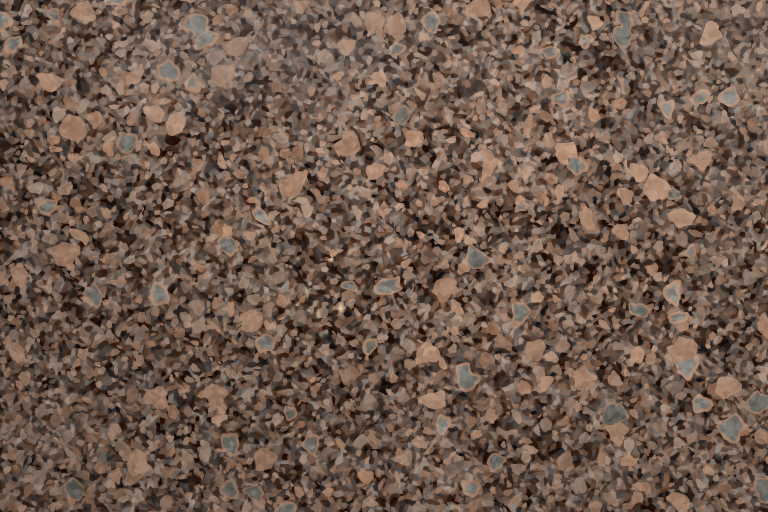
A Shadertoy shader for this texture:

```glsl
vec3 hash3(vec2 cell) {
    vec3 q = fract(cell.xyx * vec3(0.1031, 0.1030, 0.0973));
    q += dot(q, q.yxz + 33.33);
    return fract((q.xxy + q.yzz) * q.zyx);
}

// Softly blended cellular mosaic: two random values per fleck
vec2 flecks(vec2 p) {
    vec2 cell = floor(p), sum = vec2(0.0);
    float total = 0.0;
    for (int y = -1; y <= 1; y++)
    for (int x = -1; x <= 1; x++) {
        vec2 c = cell + vec2(x, y);
        vec3 h = hash3(c);
        float weight = exp(-13.0 * length(c + h.xy - p));
        sum += weight * vec2(h.z, hash3(c + 71.0).x);
        total += weight;
    }
    return sum / total;
}

// Scattered angular crystals: signed distance, tone, kind
vec3 crystals(vec2 p, float scale, float chance) {
    p *= scale;
    vec2 cell = floor(p);
    vec3 nearest = vec3(1.0, 0.0, 0.0);
    for (int y = -1; y <= 1; y++)
    for (int x = -1; x <= 1; x++) {
        vec2 c = cell + vec2(x, y);
        vec3 place = hash3(c + scale), look = hash3(c + scale + 37.0);
        if (place.z > chance) continue;
        vec2 q = p - c - 0.1 - 0.8 * place.xy;
        float turn = 6.283 * look.x;
        q *= mat2(cos(turn), -sin(turn), sin(turn), cos(turn));
        q.y *= 1.0 + 0.8 * look.y * look.y;
        float angle = atan(q.y, q.x);
        float hexagon = max(abs(q.x), dot(abs(q), vec2(0.5, 0.866)));
        float wobble = 0.09 * sin(3.0 * angle + 20.0 * look.z) + 0.06 * sin(5.0 * angle + 40.0 * look.y);
        float radius = mix(0.24, 0.44, fract(look.z * 7.3)) * (1.0 + wobble);
        float d = mix(length(q), hexagon, 0.6) - radius;
        if (d < nearest.x) nearest = vec3(d, look.z, fract(look.x * 13.7));
    }
    nearest.x /= scale;
    return nearest;
}

float inside(float d) {
    return smoothstep(0.0016, -0.0016, d);
}

vec3 stone(float tone, float warmth) {
    return tone * vec3(1.0, 0.925, 0.85) - vec3(0.0, 0.04, 0.05)
         + warmth * vec3(0.04, -0.012, -0.045);
}

void mainImage(out vec4 fragColor, in vec2 fragCoord) {
    vec2 p = fragCoord / iResolution.y;
    vec2 warped = p + 0.003 * sin(p.yx * vec2(91.0, 83.0) + 2.0 * sin(p * 57.0));
    float patches = sin(5.0 * p.x + 2.0 * sin(4.0 * p.y)) * sin(7.0 * p.y + 1.5 * sin(6.0 * p.x))
                  + 0.6 * sin(17.0 * p.x + 3.0 * sin(9.0 * p.y)) * sin(15.0 * p.y + 2.0);

    // Dark fine-grained ground
    vec2 fine = flecks(warped * 105.0);
    vec2 coarse = flecks(warped * 52.0 + 19.0);
    float tone = 0.03 + 0.44 * fine.x + 0.24 * coarse.x + 0.03 * patches;
    vec3 color = stone(max(tone, 0.09), 1.6 * fine.y - 0.7);
    float mottle = 0.10 * (fine.x - 0.5) + 0.06 * (coarse.y - 0.5);

    // Small and medium feldspar grains
    vec3 grain = crystals(warped, 62.0, 0.52 + 0.08 * patches);
    color = mix(color, stone(0.42 + 0.24 * grain.y + mottle, 1.4 * grain.z), 0.9 * inside(grain.x));
    grain = crystals(warped, 32.0, 0.36 + 0.06 * patches);
    color = mix(color, stone(0.50 + 0.17 * grain.y + mottle, 1.5 * grain.z), 0.93 * inside(grain.x));

    // Large crystals, some with a grey core and a tan rim
    grain = crystals(warped, 17.0, 0.22);
    float grey = step(0.5, grain.z);
    vec3 body = stone(0.57 + 0.10 * grain.y + mottle, 1.1);
    vec3 core = vec3(0.47, 0.465, 0.44) + 0.14 * (grain.y - 0.5) + 1.3 * mottle;
    body = mix(body, core, grey * smoothstep(-0.001, -0.006, grain.x + 0.004 * grain.y));
    color = mix(color, body, 0.95 * inside(grain.x));

    // Uneven light and a hazy reflection along the top
    color *= 0.90 + 0.15 * p.y + 0.06 * p.x - 0.10 * length(p - vec2(0.8, 0.6));
    vec2 haze = (p - vec2(0.52, 0.91)) / vec2(0.36, 0.14);
    color = mix(color, vec3(0.54, 0.52, 0.52), 0.26 * exp(-dot(haze, haze)));
    vec2 corner = (p - vec2(1.5, 1.0)) / vec2(0.35, 0.4);
    color = mix(color, vec3(0.58, 0.54, 0.51), 0.22 * exp(-dot(corner, corner)));

    // Faint lamp glints
    for (float i = 0.0; i < 4.0; i++) {
        vec2 q = p - vec2(0.60 + 0.022 * i, 0.43 + 0.06 * sin(4.0 * i));
        q *= vec2(190.0, 85.0);
        color += vec3(0.26, 0.23, 0.18) * exp(-dot(q, q));
    }
    fragColor = vec4(clamp(color, 0.0, 1.0), 1.0);
}
```
